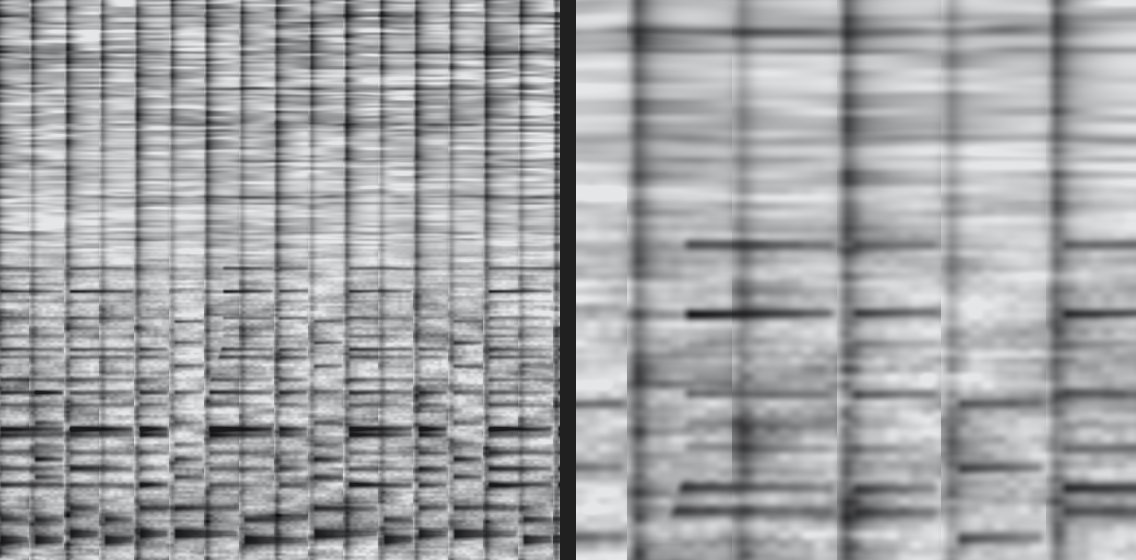
Left: the whole. Right: its middle third, enlarged.
This pattern is drawn by a WebGL 2 fragment shader. Its source:

```glsl
#version 300 es
precision highp float;
// Grey spectrogram: sixteen beat columns of fading horizontal partials under a streaked upper band.

#define PERIOD 0.0623      // width of one beat column
#define ORIGIN -0.0037     // left edge of the first column
#define LEAD 0.1           // share of a column blended ahead of its onset
#define BAND_STEP 0.0645   // spacing of the full-width bands
#define STREAK_ROWS 215.0  // fineness of the upper streaks
#define LINE_INK 0.94      // darkness of the partials
#define BASS_INK 0.98      // darkness of the bass notes
#define INK vec3(0.06, 0.06, 0.07)
#define PAPER vec3(0.895, 0.90, 0.905)

uniform vec2 u_resolution;
out vec4 fragColor;

// Partials of the two chords: height, strength
const vec2 CHORD_A[16] = vec2[16](
    vec2(.521, .50), vec2(.480, .85), vec2(.462, .30), vec2(.432, .65),
    vec2(.414, .32), vec2(.400, .38), vec2(.376, .72), vec2(.362, .60),
    vec2(.322, .65), vec2(.299, .80), vec2(.277, .60), vec2(.234, 1.2),
    vec2(.223, .90), vec2(.192, .62), vec2(.163, .85), vec2(.134, 1.0));
const vec2 CHORD_B[8] = vec2[8](
    vec2(.426, .72), vec2(.388, .65), vec2(.346, .70), vec2(.299, .70),
    vec2(.245, .70), vec2(.206, .60), vec2(.180, .95), vec2(.148, .75));

float hash(vec2 p) {
    vec3 q = fract(vec3(p.xyx) * 0.1031);
    q += dot(q, q.yzx + 33.33);
    return fract((q.x + q.y) * q.z);
}

float noise(vec2 p) {
    vec2 i = floor(p), f = fract(p);
    f = f * f * (3.0 - 2.0 * f);
    return mix(mix(hash(i), hash(i + vec2(1, 0)), f.x),
               mix(hash(i + vec2(0, 1)), hash(i + vec2(1, 1)), f.x), f.y);
}

float bell(float d, float width) { return exp(-d * d / (width * width)); }

// Note loudness: soft attack, gradual decay, release at its length
float envelope(float age, float len) {
    return smoothstep(0.0, 0.12, age) * mix(1.0, 0.42, clamp(age / len, 0.0, 1.0))
         * (1.0 - smoothstep(len - 0.2, len - 0.05, age));
}

float partialLine(vec2 row, float y, float group) {
    float width = mix(0.0062, 0.0031, smoothstep(0.1, 0.5, row.x));
    float variation = mix(0.65, 1.15, hash(vec2(group + 5.0, row.x * 900.0)));
    float d = y - row.x;
    return row.y * variation * (bell(d, width) + 0.12 * bell(d, 2.5 * width));
}

float chords(float c, float k, float y) {
    float pair = floor(k / 2.0);
    bool answered = pair > 0.5 && mod(pair, 2.0) < 0.5;
    bool sparse = answered && abs(pair - 4.0) > 1.0;
    float late = pair == 3.0 ? 0.4 * smoothstep(0.3, 0.4, y) : 0.0;
    float loudA = envelope(c - 2.0 * pair - late, (answered ? 1.0 : 2.0) - late);
    if (sparse) loudA *= 1.0 - 0.85 * smoothstep(0.38, 0.47, y);
    float loudB = 0.0;
    if (mod(k, 2.0) > 0.5 && (answered || (pair < 0.5 && y < 0.31)))
        loudB = envelope(c - k, 1.0);
    float ink = 0.0;
    for (int i = 0; i < 16; i++) ink += loudA * partialLine(CHORD_A[i], y, pair);
    for (int i = 0; i < 8; i++) ink += loudB * partialLine(CHORD_B[i], y, k);
    return min(ink, 1.0);
}

// Bass steps between two pitches; some notes last two columns
float bass(float c, float k, float y) {
    bool held = k > 5.0 && mod(k, 2.0) < 0.5 && k != 12.0;
    float start = held ? k - 1.0 : k;
    bool isLong = held || k == 5.0 || k == 7.0 || k == 9.0 || k == 13.0;
    bool isLow = start < 1.5 || mod(start, 4.0) > 2.5;
    float pitch = isLow ? 0.036 : 0.047;
    float upper = pitch + (isLow ? 0.037 : 0.046);
    float age = c - start, len = isLong ? 2.0 : 1.0;
    float width = mix(0.0095, 0.005, clamp(age / len, 0.0, 1.0));
    float ink = bell(y - pitch, width) + 0.32 * bell(y - pitch, 0.02)
              + 0.65 * bell(y - upper, 0.0062) + 0.24 * bell(y - upper, 0.016);
    return min(ink, 1.0) * envelope(age, len);
}

void main() {
    vec2 uv = gl_FragCoord.xy / u_resolution;
    float y = uv.y + 0.0016 * (noise(vec2(uv.x * 22.0, uv.y * 30.0)) - 0.5);
    float c = (uv.x - ORIGIN) / PERIOD;
    float k = floor(c + LEAD), u = c - k;
    float high = smoothstep(0.42, 0.62, y), top = smoothstep(0.5, 1.0, y);

    // Fine and wide streaks cross all columns; coarse ones belong to each column
    float fine = noise(vec2(uv.x * 18.0, y * STREAK_ROWS));
    float coarse = noise(vec2(k * 7.0 + u * 1.5, y * 105.0));
    float wide = noise(vec2(uv.x * 3.0 + 40.0, y * 125.0));
    float streak = 0.45 * fine + 0.22 * coarse + 0.33 * wide;
    streak = clamp(0.5 + 1.7 * (streak - 0.5), 0.0, 1.0);
    float tone = 1.05 - streak * (mix(0.2, 0.33, high) + 0.18 * top);

    // Slow drift in brightness
    tone += 0.14 * (noise(vec2(c * 0.9, y * 11.0)) - 0.5);

    // Full-width bands, each with a thinner companion
    float bands = 0.0;
    for (int i = 0; i < 8; i++) {
        float row = 0.971 - BAND_STEP * float(i);
        bands += bell(y - row, 0.0034) + 0.65 * bell(y - row + 0.012, 0.0024);
    }
    tone -= 0.34 * bands * high * (0.35 + 0.75 * noise(vec2(c * 2.0, y * 40.0)));

    // Column onsets: every second one is broader and reaches lower
    bool major = mod(k, 2.0) < 0.5;
    float depth = major ? mix(0.24, 0.68, smoothstep(0.4, 0.85, y))
                        : mix(0.12, 0.66, smoothstep(0.6, 0.98, y));
    float onset = smoothstep(-LEAD, 0.02, u) * exp(-max(u, 0.0) * (major ? 4.6 : 6.5));
    tone *= 1.0 - depth * onset * (0.5 + 0.9 * streak);

    // Soft grey seams where neighbouring columns meet
    float seam = bell(abs(fract(c + 0.5) - 0.5), 0.11);
    tone *= 1.0 - seam * (1.0 - 0.6 * top) * (major ? 0.24 : 0.18);

    // Blurred clutter and grain between the partials
    float clutter = noise(vec2(k * 5.0 + u, y * 75.0));
    float grain = noise(uv * vec2(140.0, 190.0)) - 0.5;
    tone -= (1.0 - high) * (0.38 * clutter * clutter + 0.17 * grain);
    tone -= 0.2 * bell(y - 0.085, 0.045) * noise(vec2(c * 1.5, y * 35.0));

    tone *= 1.0 - LINE_INK * chords(c, k, y);
    tone *= 1.0 - BASS_INK * bass(c, k, y);
    fragColor = vec4(mix(INK, PAPER, clamp(tone, 0.0, 1.0)), 1.0);
}
```
